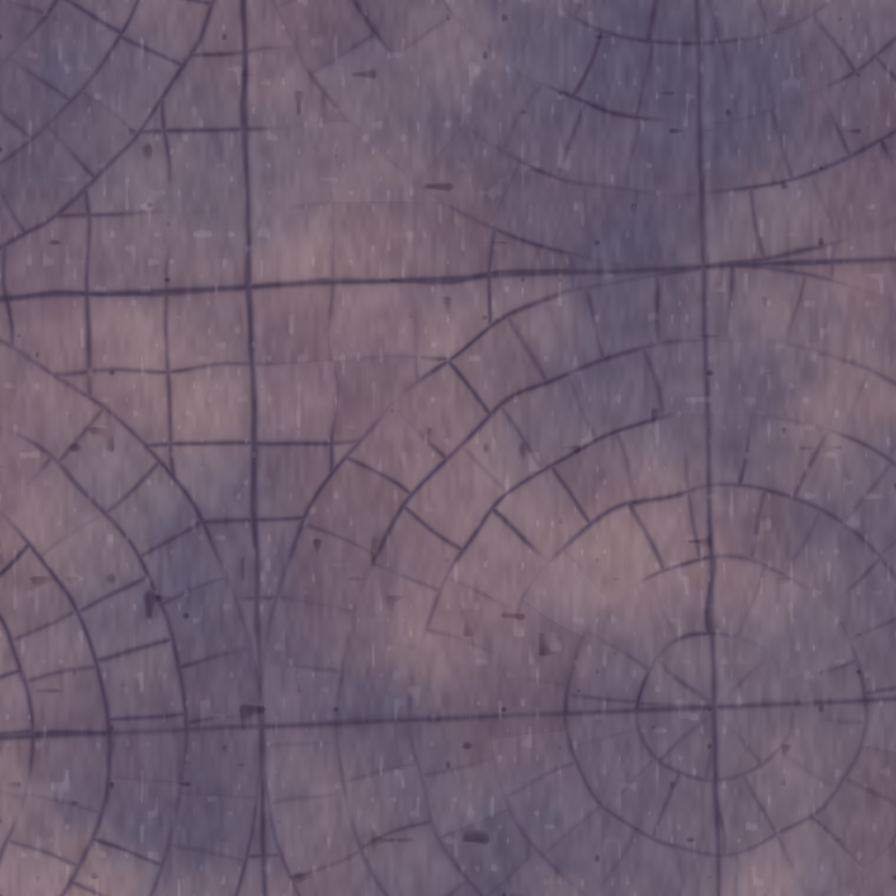
Write a Shadertoy shader that draws this texture.

```glsl
// Worn paving slabs pressed with fans of cobbles: four slabs meet in one
// circle of six rings, and square setts fill the corners between circles.
// Polar and square cells give the joints; layered noise gives wear and stain.

float hash(vec2 p) {
    vec3 q = fract(p.xyx * vec3(0.1031, 0.1030, 0.0973));
    q += dot(q, q.yzx + 33.33);
    return fract((q.x + q.y) * q.z);
}

float noise(vec2 p) {
    vec2 i = floor(p), f = fract(p);
    f = f * f * (3.0 - 2.0 * f);
    return mix(mix(hash(i), hash(i + vec2(1, 0)), f.x),
               mix(hash(i + vec2(0, 1)), hash(i + vec2(1, 1)), f.x), f.y);
}

float fbm(vec2 p) {
    float sum = 0.0, amp = 0.5;
    for (int i = 0; i < 5; i++) {
        sum += amp * noise(p);
        p = mat2(1.6, 1.2, -1.2, 1.6) * p + 7.3;
        amp *= 0.5;
    }
    return sum;
}

// Soft groove: a narrow core with a faint wider shade; d in canvas units
float groove(float d, float width) {
    return exp(-d * d / (width * width)) + 0.22 * exp(-d / 0.011);
}

// Joints of the circle: x = groove depth, y = random value of the cobble
vec2 ringCobbles(vec2 q, vec2 id) {
    float r = length(q), ring = floor(r * 6.0);
    float count = 8.0 + 6.0 * ring;
    float a = atan(q.y, q.x) / 6.28319 * count + hash(id + ring * 3.7);
    float k = round(a);
    vec2 key = id * 17.0 + vec2(mod(k, count), ring * 41.0 + 100.0);
    float t = a - k - 0.3 * (hash(key) - 0.5);
    float radial = groove(abs(t) * 6.28319 * r / count * 0.5, 0.003);
    radial *= mix(0.2, 1.0, hash(key + 9.1));
    float arc = groove(abs(r - max(round(r * 6.0), 1.0) / 6.0) * 0.5, 0.003);
    float cell = mod(k - step(t, 0.0), count);
    return vec2(max(radial, arc * 0.85), hash(vec2(cell, ring) + id * 23.0 + 50.0));
}

// Joints of the square setts between circles, same result layout
vec2 squareSetts(vec2 q, vec2 id) {
    vec2 g = (q - sign(q)) / 0.178;
    vec2 d = abs(g - round(g)) * 0.089;
    float depth = max(groove(d.x, 0.003), groove(d.y, 0.003));
    return vec2(depth * 0.8, hash(floor(g) + id * 31.0 + 70.0));
}

void mainImage(out vec4 fragColor, in vec2 fragCoord) {
    vec2 uv = fragCoord / iResolution.y;

    // Slightly sheared slab coordinates, one unit per slab
    mat2 slabAxes = mat2(0.506, 0.022, -0.012, 0.491);
    vec2 slab = inverse(slabAxes) * (uv - vec2(0.797, 0.211));
    vec2 wobble = vec2(noise(uv * 16.0), noise(uv * 16.0 + 40.0)) - 0.5;
    vec2 p = slab + 0.022 * wobble;

    // Circles sit on every second slab corner
    vec2 id = round(p * 0.5), q = p - 2.0 * id;
    float r = length(q);
    vec2 cobble = r < 1.0 ? ringCobbles(q, id) : squareSetts(q, id);
    float rim = groove(abs(r - 1.0) * 0.5, 0.003);
    float joints = max(cobble.x, rim * 0.85);

    // Stain: cool shade, warm light patches and a plum tint
    float light = smoothstep(0.27, 0.78, fbm(uv * 4.2 + vec2(3.1, 8.4)));
    light += 0.4 * exp(-12.0 * dot(uv - vec2(0.92, 0.1), uv - vec2(0.92, 0.1)));
    vec3 col = mix(vec3(0.365, 0.335, 0.42), vec3(0.56, 0.47, 0.495), light);
    float plum = smoothstep(0.4, 0.7, fbm(uv * 5.0 + 31.0));
    col = mix(col, vec3(0.43, 0.345, 0.41), 0.55 * plum);
    col += 0.028 * (cobble.y - 0.5);

    // Worn joints fade in and out
    float wear = smoothstep(0.25, 0.62, fbm(uv * 9.0 + 60.0));
    wear *= mix(0.5, 1.0, hash(floor(slab) + 12.0));
    col = mix(col, vec3(0.25, 0.20, 0.29), clamp(0.72 * joints * wear, 0.0, 0.7));

    // Slab seams with a pale worn edge beside the upright ones
    vec2 s = slab + 0.004 * wobble;
    vec2 seam = (s - round(s)) * 0.5;
    float seams = max(groove(abs(seam.x), 0.0032), groove(abs(seam.y), 0.0035));
    float edge = seam.x - 0.009;
    col += 0.03 * exp(-edge * edge / 0.00003);
    float seamWear = 0.4 + 0.3 * noise(uv * 12.0 + 5.0);
    col = mix(col, vec3(0.27, 0.23, 0.31), clamp(seams * seamWear, 0.0, 0.75));

    // Upright grain, pale flecks and a few dark pits
    col += 0.045 * (noise(uv * vec2(190, 60)) - 0.5);
    col += 0.035 * (noise(uv * vec2(90, 36) + 20.0) - 0.5);
    col += 0.06 * smoothstep(0.8, 1.0, noise(uv * vec2(120, 65) + 90.0));
    col -= 0.10 * smoothstep(0.92, 1.0, noise(uv * 48.0 + 140.0));

    fragColor = vec4(clamp(col, 0.0, 1.0), 1.0);
}
```
